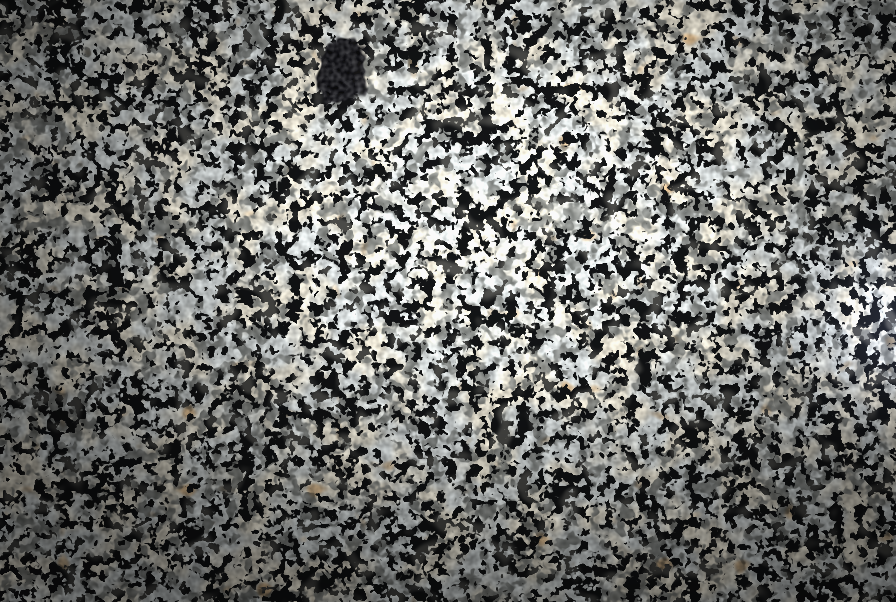
This texture is drawn by a Shadertoy shader. Its source:

```glsl
// Polished granite: black mica, grey quartz and pale feldspar under a soft spot light.

float hash(vec2 cell) {
    vec3 h = fract(vec3(cell.xyx) * 0.1031);
    h += dot(h, h.yzx + 33.33);
    return fract((h.x + h.y) * h.z);
}

float cornerSlope(vec2 cell, vec2 offset) {
    float angle = 6.2832 * hash(cell);
    return dot(vec2(cos(angle), sin(angle)), offset);
}

// Gradient noise, centred on zero
float noise(vec2 p) {
    vec2 cell = floor(p), f = fract(p);
    vec2 blend = f * f * f * (f * (f * 6.0 - 15.0) + 10.0);
    vec2 e = vec2(1.0, 0.0);
    float low = mix(cornerSlope(cell, f), cornerSlope(cell + e.xy, f - e.xy), blend.x);
    float high = mix(cornerSlope(cell + e.yx, f - e.yx), cornerSlope(cell + e.xx, f - e.xx), blend.x);
    return mix(low, high, blend.y);
}

// Ragged crystals: clusters, grains and chipped edges
float crystals(vec2 p, float scale) {
    mat2 turn = mat2(0.8, 0.6, -0.6, 0.8);
    float field = 0.45 * noise(p * scale * 0.27 + 7.0);
    for (int i = 0; i < 3; i++) {
        field += noise(p * scale + 19.0) * pow(0.65, float(i));
        p = turn * p;
        scale *= 1.9;
    }
    return field;
}

// Bright above the centre, falling off to the corners
float spotLight(vec2 uv) {
    float reach = length((uv - vec2(0.56, 0.64)) * vec2(1.35, 1.2));
    return mix(1.26, 0.5, smoothstep(0.05, 0.95, reach));
}

void mainImage(out vec4 fragColor, in vec2 fragCoord) {
    vec2 uv = fragCoord / iResolution.xy;
    vec2 p = fragCoord / iResolution.y;
    float soft = 0.05 + 12.0 / iResolution.y;
    vec2 warped = p + 0.004 * vec2(noise(p * 70.0), noise(p * 70.0 + 41.0));

    // Feldspar: cream and cool patches with a fine mottle
    float tint = noise(p * 13.0 + 3.0) + 0.5 * noise(p * 30.0);
    vec3 stone = mix(vec3(0.77, 0.79, 0.79), vec3(0.85, 0.83, 0.77), smoothstep(-0.25, 0.35, tint));
    stone *= 1.0 + 0.3 * noise(p * 62.0 + 11.0) + 0.2 * noise(p * 140.0);

    // Translucent grey quartz
    float quartz = smoothstep(0.08 - soft, 0.28 + soft, crystals(warped + 5.3, 34.0));
    stone = mix(stone, vec3(0.42, 0.43, 0.42) + 0.2 * noise(p * 90.0), 0.85 * quartz);

    // Rare rusty stains
    float rust = smoothstep(0.38, 0.6, noise(p * 24.0 + 57.0));
    stone *= mix(vec3(1.0), vec3(0.92, 0.8, 0.66), rust);

    // Black mica, some flakes thin enough to look grey
    float mica = smoothstep(0.1 - soft, 0.1 + soft, crystals(warped, 50.0));
    float thinness = smoothstep(0.0, 0.4, noise(p * 28.0 + 83.0));
    vec3 flake = mix(vec3(0.06, 0.065, 0.07), vec3(0.25, 0.25, 0.24), thinness);
    stone = mix(stone, flake, mica);

    // One fine-grained dark knot with a ragged rim
    vec2 knotOffset = (p - vec2(0.568, 0.882)) * vec2(1.15, 0.85);
    knotOffset.x -= 0.25 * knotOffset.y;
    float rim = length(knotOffset) + 0.025 * noise(p * 22.0) + 0.018 * noise(p * 65.0);
    float knot = 1.0 - smoothstep(0.046, 0.058, rim);
    vec3 knotColor = vec3(0.11, 0.11, 0.125) + 0.22 * noise(p * 120.0);
    stone = mix(stone, max(knotColor, 0.04), 0.95 * knot);

    // Lighting, with a faint bluish glare at the right edge
    float glare = exp(-70.0 * dot(p - vec2(1.49, 0.46), p - vec2(1.49, 0.46)));
    vec3 color = stone * (spotLight(uv) + 0.5 * glare) + vec3(0.07, 0.08, 0.12) * glare;
    fragColor = vec4(clamp(color, 0.02, 0.98), 1.0);
}
```
